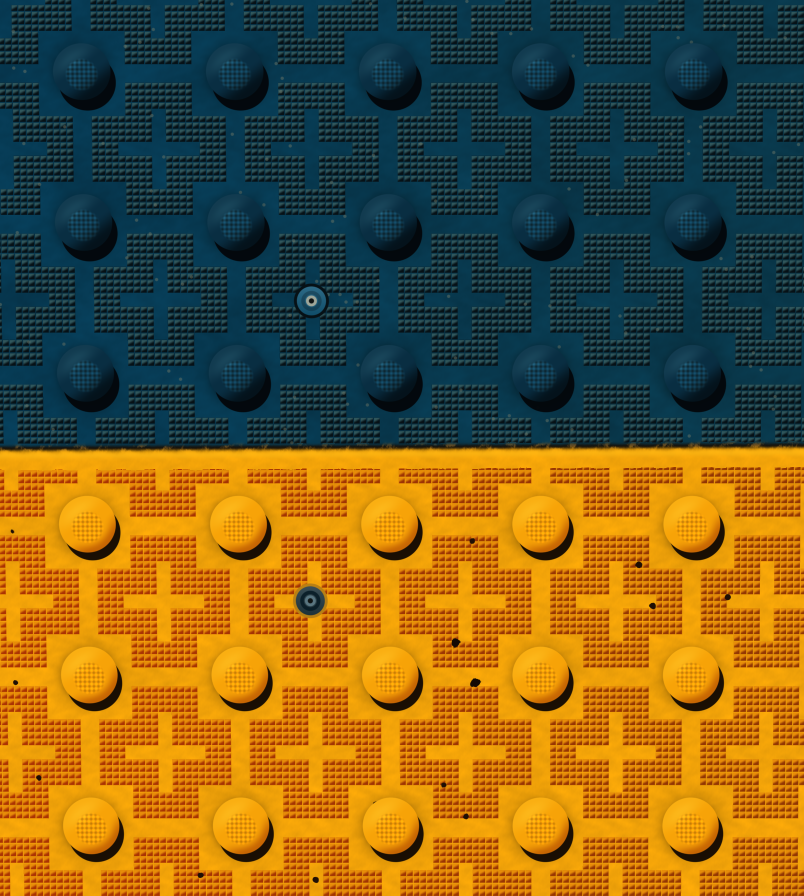
Write a Shadertoy shader that draws this texture.

```glsl
// Tactile paving: a teal panel above a yellow one, with domes, studded crosses and screws.
#define ROWS 5.94          // lattice pitches per canvas height
#define FIRST_ROW 0.487    // lattice offset of the top dome row
#define ANCHOR_X 0.6035    // dome column that stays upright
#define STUDS 22.7         // studs per pitch
#define DOME_R 0.188
#define SHADOW_R 0.186
#define SEAM_Y 2.472
#define TEAL vec3(0.035, 0.22, 0.295)
#define TEAL_LIT vec3(0.19, 0.34, 0.36)
#define TEAL_DARK vec3(0.025, 0.065, 0.085)
#define RUST vec3(0.57, 0.21, 0.01)

float edgeWidth() { return 0.5 * ROWS / iResolution.y; }

// Coverage of a signed distance, in pitch units
float fill(float d) { return 1.0 - smoothstep(-edgeWidth(), edgeWidth(), d); }

// Soft ridge of the given width around zero
float ridge(float d, float width) { return exp(-d * d / (width * width)); }

vec2 hash2(vec2 p) {
    return fract(sin(vec2(dot(p, vec2(127.1, 311.7)), dot(p, vec2(269.5, 183.3)))) * 43758.5);
}

// Cellular noise: distance to the nearest seed, and that seed's random value
vec2 cells(vec2 p) {
    vec2 base = floor(p), best = vec2(9.0, 0.0);
    for (int j = -1; j <= 1; j++)
    for (int i = -1; i <= 1; i++) {
        vec2 id = base + vec2(i, j);
        float d = length(id + 0.15 + 0.7 * hash2(id) - p);
        if (d < best.x) best = vec2(d, hash2(id + 41.0).x);
    }
    return best;
}

float waves(vec2 p) {
    float sum = 0.0, amp = 0.5;
    for (int i = 0; i < 4; i++) {
        sum += amp * sin(p.x + 1.7 * sin(p.y)) * cos(p.y + float(i));
        p = mat2(1.5, 1.1, -1.1, 1.5) * p + 2.3;
        amp *= 0.55;
    }
    return sum;
}

// Pyramid studs around a cross: x = coverage, y = shade toward the lower right
vec2 studs(vec2 fromCross) {
    vec2 s = fromCross * STUDS, id = floor(abs(s)), f = fract(s) - 0.5;
    float inner = min(id.x, id.y), outer = max(id.x, id.y);
    bool notch = inner >= 5.0, crossArm = inner < 1.0 && outer < 6.0;
    if (outer >= 10.0 || notch || crossArm) return vec2(0.0);
    float box = max(abs(f.x), abs(f.y));
    return vec2(1.0 - smoothstep(0.36, 0.48, box), smoothstep(-0.3, 0.25, 0.55 * f.x + f.y));
}

vec3 addDome(vec3 col, vec2 p, bool yellow) {
    // Contact shade and thrown shadow
    col *= 1.0 - 0.2 * exp(-30.0 * max(length(p) - DOME_R, 0.0));
    vec2 shadowShift = yellow ? vec2(0.032, 0.042) : vec2(0.036, 0.06);
    vec3 dark = yellow ? vec3(0.07, 0.035, 0.01) : vec3(0.01, 0.025, 0.04);
    col = mix(col, dark, 0.96 * fill(length(p - shadowShift) - SHADOW_R));
    // Rounded body, lit from the upper left
    p.y += 0.012;
    float r = length(p) / DOME_R;
    float lean = dot(p, vec2(0.6, 0.8)) / DOME_R;
    float rim = smoothstep(0.5, 0.95, r);
    vec3 body = yellow ? vec3(0.97, 0.64, 0.03) : vec3(0.035, 0.18, 0.26);
    vec3 glint = yellow ? vec3(1.0, 0.76, 0.14) : vec3(0.13, 0.32, 0.4);
    vec3 underside = yellow ? vec3(0.78, 0.4, 0.01) : vec3(0.012, 0.06, 0.09);
    body = mix(body, glint, 0.75 * smoothstep(0.1, 0.7, -lean) * (1.0 - 0.5 * rim));
    body = mix(body, underside, smoothstep(0.1, 0.85, lean) * (yellow ? rim : 0.9));
    // Diagonal knurling on the cap
    vec2 k = mat2(1.0, 1.0, -1.0, 1.0) * p * 105.0;
    float cap = 1.0 - smoothstep(0.48, 0.6, length(p - vec2(0.0, 0.02)) / DOME_R);
    float knurl = sin(k.x) * sin(k.y);
    body *= 1.0 + cap * knurl * (yellow ? 0.2 : 0.5);
    body += cap * (yellow ? vec3(-0.02, -0.03, 0.0) : vec3(0.03, 0.05, 0.05));
    return mix(col, body, fill(length(p) - DOME_R));
}

vec3 addScrew(vec3 col, vec2 p, bool yellow) {
    float r = length(p);
    vec3 plate = yellow ? vec3(0.17, 0.25, 0.28) : vec3(0.12, 0.36, 0.47);
    col = mix(col, yellow ? vec3(0.72, 0.5, 0.08) : TEAL_DARK, fill(r - 0.115));
    col = mix(col, plate - 0.6 * p.y, fill(r - 0.096));
    col = mix(col, vec3(0.03, 0.11, 0.15), fill(abs(r - 0.055) - 0.012) * (yellow ? 0.9 : 0.35));
    col = mix(col, yellow ? vec3(0.35, 0.46, 0.5) : vec3(0.62, 0.65, 0.6), fill(r - 0.036));
    return mix(col, vec3(0.06, 0.08, 0.08), fill(r - 0.017));
}

vec3 paving(vec2 uv) {
    // Lattice space: domes on integers, columns converging slightly downward
    float down = 1.0 - uv.y;
    vec2 q = vec2((uv.x - ANCHOR_X) / (0.1711 - 0.0042 * down), down * ROWS - FIRST_ROW);
    float grime = waves(q * 4.0), grit = waves(q * 31.0);
    float side = q.y - SEAM_Y + 0.004 * q.x + 0.006 * grit;
    bool yellow = side > 0.0;
    float across = smoothstep(-3.5, 1.7, q.x);
    // Panel ground and studs
    vec3 ground = yellow ? vec3(0.95, 0.64, 0.035) : mix(TEAL + vec3(-0.01, 0.01, 0.035), TEAL, across);
    vec3 lit = yellow ? vec3(0.91, 0.55, 0.035) : TEAL_LIT;
    vec3 shade = yellow ? mix(RUST + vec3(0.1, -0.01, 0.0), RUST, across) : TEAL_DARK;
    vec3 col = ground * (1.0 + (yellow ? 0.035 : 0.12) * grime + 0.05 * grit);
    vec2 stud = studs(fract(q) - 0.5);
    stud.x *= 1.0 - step(-0.025, side) * step(side, 0.145);
    vec3 gap = mix(col, shade, yellow ? 0.2 : 0.3);
    col = mix(col, mix(gap, mix(lit, shade, stud.y), stud.x), step(0.001, stud.x));
    // Pale dust and dark specks
    vec2 dust = cells(q * 12.0), speck = cells(q * 5.0 + 3.0);
    if (!yellow) col = mix(col, vec3(0.42, 0.46, 0.4), 0.5 * step(0.94, dust.y) * fill((dust.x - 0.13) / 12.0));
    else col = mix(col, vec3(0.12, 0.06, 0.02), step(0.97, speck.y) * fill((speck.x - 0.09 - 0.05 * grit) / 5.0));
    float blots = min(length(q - vec2(-0.57, 3.782)), length(q - vec2(-0.432, 4.037))) - 0.026;
    col = mix(col, vec3(0.08, 0.04, 0.02), fill(blots + 0.02 * grit));
    // Seam with a bright yellow lip
    if (yellow) col = mix(col, vec3(1.0, 0.73, 0.08), 0.6 * ridge(side - 0.045, 0.025));
    vec3 dirt = mix(vec3(0.09, 0.07, 0.04), vec3(0.42, 0.3, 0.12), smoothstep(0.0, 0.5, grit));
    col = mix(col, dirt, 0.95 * ridge(side, 0.018));
    // Raised fittings
    col = addDome(col, q - round(q), yellow);
    vec2 screw = yellow ? vec2(-1.528, 3.496) : vec2(-1.508, 1.508);
    return addScrew(col, q - screw, yellow);
}

void mainImage(out vec4 fragColor, in vec2 fragCoord) {
    vec3 sum = vec3(0.0);
    for (int i = 0; i < 4; i++) {
        vec2 jitter = vec2(i % 2, i / 2) * 0.5 - 0.25;
        sum += paving((fragCoord + jitter) / iResolution.y);
    }
    fragColor = vec4(clamp(sum * 0.25, 0.0, 1.0), 1.0);
}
```
